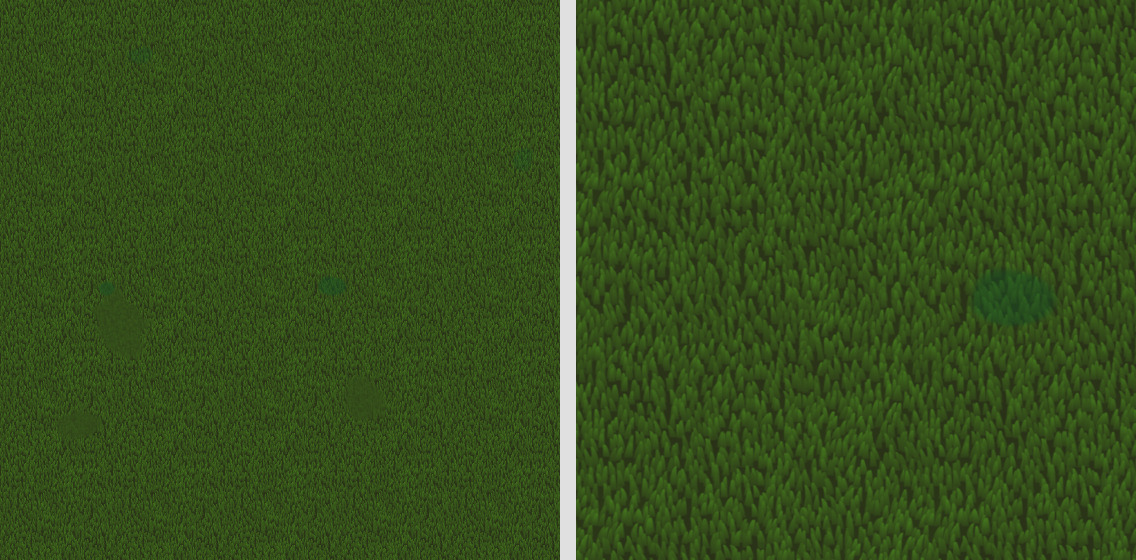
Left, the full canvas; right, a detail of the centre.
This texture is drawn by a three.js fragment shader. Its source:

```glsl
varying vec2 vUv;

vec2 hash2(vec2 p) {
  vec3 q = fract(vec3(p.xyx) * vec3(0.1031, 0.103, 0.0973));
  q += dot(q, q.yzx + 33.33);
  return fract((q.xx + q.yz) * q.zy);
}

// Value noise that repeats after the given whole period
float tiledNoise(vec2 p, float period) {
  vec2 cell = floor(p) + 0.5;
  vec2 f = fract(p);
  f = f * f * (3.0 - 2.0 * f);
  float a = hash2(mod(cell, period)).x;
  float b = hash2(mod(cell + vec2(1.0, 0.0), period)).x;
  float c = hash2(mod(cell + vec2(0.0, 1.0), period)).x;
  float d = hash2(mod(cell + 1.0, period)).x;
  return mix(mix(a, b, f.x), mix(c, d, f.x), f.y);
}

// Brightness of overlapping blades, painted from the back row to the front
float grass(vec2 uv) {
  vec2 grid = uv * vec2(250.0, 175.0);
  vec2 cell = floor(grid);
  vec2 local = grid - cell;
  float clump = tiledNoise(uv * 50.0, 10.0);
  float light = 0.1 + 0.08 * clump;
  for (int row = 0; row < 3; row++) {
    for (int column = -2; column <= 2; column++) {
      vec2 offset = vec2(float(column), -float(row));
      vec2 id = mod(cell + offset + 0.5, vec2(50.0, 35.0));
      vec2 jitter = hash2(id + 7.0);
      vec2 trait = hash2(id + 91.0);
      vec2 fromRoot = local - offset - jitter;
      float rise = fromRoot.y / (1.45 + 0.55 * trait.x);
      float lean = (trait.y - 0.5) * 1.1 + (clump - 0.5) * 0.9;
      float across = abs(fromRoot.x - lean * rise * rise);
      float halfWidth = 0.56 * sqrt(max(1.0 - rise, 0.0));
      float cover = 1.0 - smoothstep(halfWidth - 0.2, halfWidth + 0.2, across);
      cover *= smoothstep(0.0, 0.15, rise) * (1.0 - smoothstep(0.85, 1.0, rise));
      float tip = 0.6 + 0.45 * hash2(id + 173.0).x + 0.2 * clump;
      light = mix(light, mix(0.3, tip, clamp(rise, 0.0, 1.0)), cover);
    }
  }
  return light;
}

// Soft, ragged oval
float blot(vec2 uv, vec2 centre, vec2 radius) {
  float ragged = 0.5 * (tiledNoise(uv * 45.0, 45.0) - 0.5);
  return 1.0 - smoothstep(0.75, 1.1, length((uv - centre) / radius) + ragged);
}

void main() {
  float light = grass(vUv);

  // Worn patches of short, even turf
  vec2 slant = vec2(vUv.x + 0.3 * (vUv.y - 0.425), vUv.y);
  float worn = blot(slant, vec2(0.215, 0.425), vec2(0.042, 0.06));
  worn = max(worn, blot(vUv, vec2(0.14, 0.24), vec2(0.038, 0.024)));
  worn = max(worn, blot(vUv, vec2(0.65, 0.285), vec2(0.038, 0.042)));
  float turf = 0.36 + 0.22 * tiledNoise(vUv * vec2(250.0, 350.0), 350.0);
  light = mix(light, turf, 0.8 * worn);

  vec3 soil = vec3(0.15, 0.165, 0.088);
  vec3 blade = vec3(0.255, 0.44, 0.112);
  vec3 color = mix(soil, blade, light);

  // Faint cool tints
  float cool = blot(vUv, vec2(0.593, 0.487), vec2(0.024, 0.018));
  cool = max(cool, blot(vUv, vec2(0.19, 0.483), vec2(0.014, 0.014)));
  cool = max(cool, 0.6 * blot(vUv, vec2(0.25, 0.9), vec2(0.022, 0.018)));
  cool = max(cool, 0.6 * blot(vUv, vec2(0.935, 0.715), vec2(0.018, 0.022)));
  color = mix(color, vec3(0.09, 0.31, 0.14), 0.45 * cool);

  gl_FragColor = vec4(color, 1.0);
}
```
